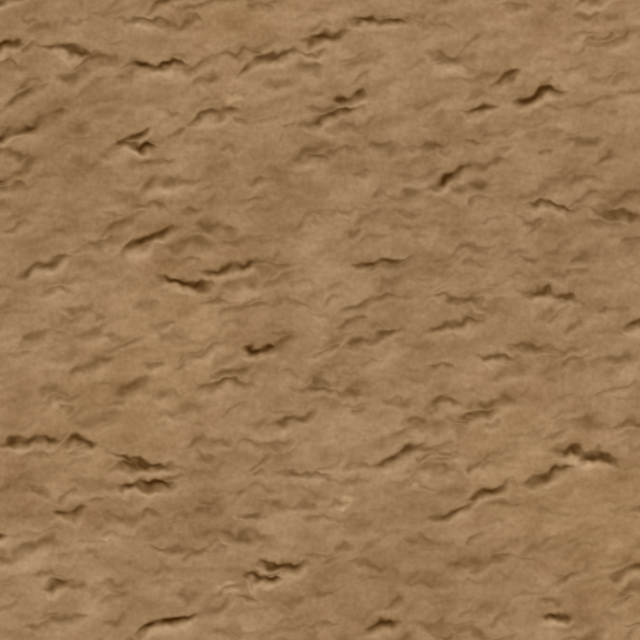
A WebGL 1 fragment shader for this texture:

```glsl
precision highp float;
// Rough tan earth wall with short, wavy, shadowed cracks and a few pale pebbles.

uniform vec2 u_resolution;

const vec3 SAND = vec3(0.616, 0.486, 0.343);
const vec3 SHADOW = vec3(0.22, 0.115, 0.0);
const vec3 PEBBLE = vec3(0.73, 0.60, 0.45);

vec2 hash2(vec2 p) {
  vec3 q = fract(vec3(p.xyx) * vec3(0.1031, 0.1030, 0.0973));
  q += dot(q, q.yzx + 33.33);
  return fract((q.xx + q.yz) * q.zy);
}

vec2 gradientAt(vec2 cell) {
  float angle = 6.2832 * hash2(cell + 57.0).x;
  return vec2(cos(angle), sin(angle));
}

// Gradient noise, about -0.7 to 0.7
float noise(vec2 p) {
  vec2 i = floor(p), f = fract(p);
  vec2 w = f * f * f * (f * (f * 6.0 - 15.0) + 10.0);
  float a = dot(gradientAt(i), f);
  float b = dot(gradientAt(i + vec2(1, 0)), f - vec2(1, 0));
  float c = dot(gradientAt(i + vec2(0, 1)), f - vec2(0, 1));
  float d = dot(gradientAt(i + vec2(1, 1)), f - vec2(1, 1));
  return mix(mix(a, b, w.x), mix(c, d, w.x), w.y);
}

float fbm(vec2 p) {
  float sum = 0.0, amplitude = 0.6;
  for (int i = 0; i < 4; i++) {
    sum += amplitude * noise(p);
    p = p * 2.03 + 17.3;
    amplitude *= 0.5;
  }
  return sum;
}

vec2 rotate(vec2 p, float angle) {
  float c = cos(angle), s = sin(angle);
  return vec2(c * p.x + s * p.y, c * p.y - s * p.x);
}

// One tapered, arched stroke: x is its shadow, y the lit lip below it
vec2 crack(vec2 p, float halfLength, float thickness, float bend) {
  float u = p.x / halfLength;
  float taper = 1.0 - smoothstep(0.3, 1.0, abs(u));
  float y = p.y - bend * halfLength * (1.0 - u * u);
  float width = thickness * (0.45 + 0.55 * taper);
  float side = y > 0.0 ? y / width : y / (width * 1.5);
  float lip = (y + 3.0 * width) / (1.2 * width);
  return taper * vec2(exp(-side * side), exp(-lip * lip));
}

// Scattered cracks, mostly level and rising slightly to the right
vec2 crackLayer(vec2 p, vec2 cellSize, float thickness, float seed) {
  vec2 home = floor(p / cellSize), total = vec2(0.0);
  for (int j = -1; j <= 1; j++) {
    for (int i = -1; i <= 1; i++) {
      vec2 cell = home + vec2(float(i), float(j));
      vec2 jitter = hash2(cell + seed);
      vec2 shape = hash2(cell + seed + 31.7);
      vec2 look = hash2(cell + seed + 73.1);
      vec2 local = rotate(p - (cell + jitter) * cellSize, mix(-0.2, 0.55, shape.x));
      float halfLength = cellSize.x * mix(0.3, 0.7, shape.y);
      float depth = 0.12 + 0.88 * look.x * look.x;
      float width = thickness * mix(0.7, 1.2, look.x);
      total = max(total, depth * crack(local, halfLength, width, mix(-0.15, 0.3, look.y)));
    }
  }
  return total;
}

// Sparse, ragged pale stones
float pebbles(vec2 p, float cellSize) {
  vec2 cell = floor(p / cellSize);
  vec2 pick = hash2(cell + 211.0);
  vec2 local = p - (cell + 0.3 + 0.4 * hash2(cell + 307.0)) * cellSize;
  float radius = mix(0.011, 0.022, pick.y);
  float edge = length(rotate(local, 0.15) * vec2(1.0, 1.7)) / radius + 0.8 * noise(p * 70.0);
  return step(pick.x, 0.08) * (1.0 - smoothstep(0.4, 1.15, edge));
}

void main() {
  vec2 p = gl_FragCoord.xy / min(u_resolution.x, u_resolution.y);

  // Soft stains, flaky relief lit from above, and fine grain
  vec2 flake = p * vec2(14.0, 21.0) + 0.5 * noise(p * 9.0);
  float relief = fbm(flake) - fbm(flake + vec2(-0.06, 0.18));
  float tone = 0.08 * fbm(p * 5.0) + 0.085 * fbm(p * vec2(17.0, 22.0) + 40.0);
  tone += 0.12 * relief + 0.03 * noise(p * 105.0) + 0.022 * noise(p * 170.0 + 5.0);
  float warmth = 0.014 * noise(p * 2.3 + 8.0);
  vec3 color = SAND + tone + warmth * vec3(0.2, 0.0, -1.0);

  // Stones lie under the crack shadows
  color = mix(color, PEBBLE + tone, 0.8 * pebbles(p, 0.15));

  // Warped strokes, broken up along their length
  vec2 warp = vec2(noise(p * 27.0 + 3.0), noise(p * 31.0 + 19.0));
  vec2 ragged = p + 0.014 * warp + 0.006 * noise(p * 80.0);
  vec2 bold = crackLayer(ragged, vec2(0.105, 0.07), 0.0046, 11.0);
  vec2 faint = 0.45 * crackLayer(ragged + 0.37, vec2(0.085, 0.05), 0.0056, 97.0);
  vec2 fine = 0.35 * crackLayer(ragged + 0.71, vec2(0.055, 0.034), 0.0034, 151.0);
  vec2 marks = max(bold, max(faint, fine));
  float wear = clamp(0.88 + 0.95 * noise(p * 42.0 + 60.0), 0.2, 1.0);
  color += 0.1 * marks.y * (1.0 - marks.x);
  color = mix(color, SHADOW, 0.94 * wear * marks.x);

  gl_FragColor = vec4(color, 1.0);
}
```
